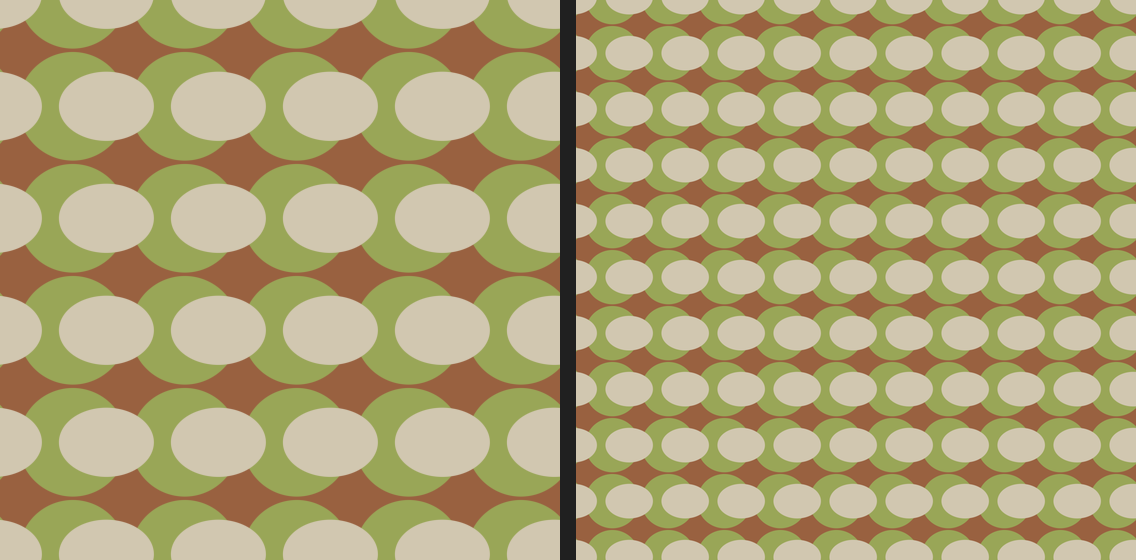
Left: one tile. Right: repeated 2 by 2.
Write a WebGL 2 fragment shader that draws this pattern.

```glsl
#version 300 es
precision highp float;
// Rows of cream ovals overlapping green discs on a rust brown ground.

uniform vec2 u_resolution;
out vec4 outColor;

const float REPEATS = 5.0;                     // cells across and down
const vec2 DISC_CENTER = vec2(0.65, 0.051);    // all lengths in cell units
const float DISC_RADIUS = 0.485;
const vec2 OVAL_CENTER = vec2(0.95, 0.051);
const vec2 OVAL_RADII = vec2(0.424, 0.309);
const float EDGE_PIXELS = 0.75;                // half width of edge smoothing

const vec3 GROUND_BROWN = vec3(0.60, 0.38, 0.25);
const vec3 DISC_GREEN = vec3(0.60, 0.65, 0.34);
const vec3 OVAL_CREAM = vec3(0.82, 0.78, 0.69);

// Offset from the nearest repeat of a center, from -0.5 to 0.5.
vec2 wrapAround(vec2 p, vec2 center) {
    return fract(p - center + 0.5) - 0.5;
}

// Approximate signed distance to an ellipse, accurate near its edge.
float ellipseDistance(vec2 p, vec2 radii) {
    float k = length(p / radii);
    float slope = length(p / (radii * radii));
    return k * (k - 1.0) / max(slope, 1e-4);
}

// Smooth coverage of a shape from its signed distance.
float coverage(float dist, float edge) {
    return 1.0 - smoothstep(-edge, edge, dist);
}

void main() {
    vec2 cell = gl_FragCoord.xy / u_resolution * REPEATS;
    float edge = EDGE_PIXELS * REPEATS / min(u_resolution.x, u_resolution.y);

    float disc = length(wrapAround(cell, DISC_CENTER)) - DISC_RADIUS;
    float oval = ellipseDistance(wrapAround(cell, OVAL_CENTER), OVAL_RADII);

    // Ground, then discs, then ovals on top.
    vec3 color = mix(GROUND_BROWN, DISC_GREEN, coverage(disc, edge));
    color = mix(color, OVAL_CREAM, coverage(oval, edge));
    outColor = vec4(color, 1.0);
}
```
